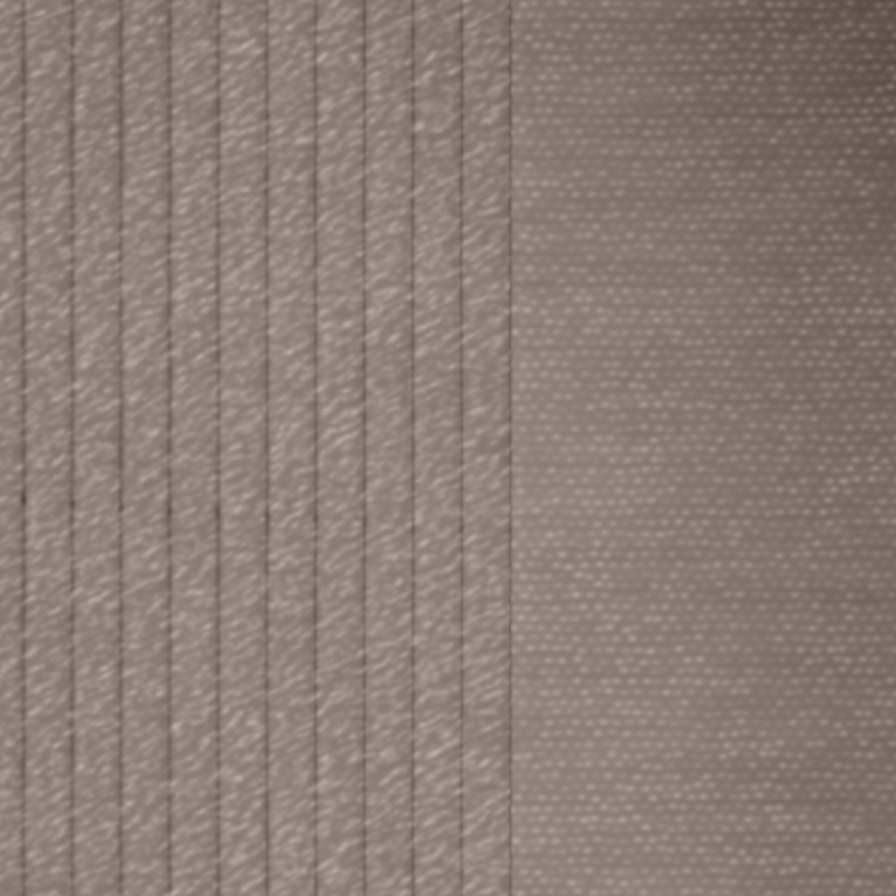
Reproduce this texture procedurally as a WebGL 2 fragment shader.

```glsl
#version 300 es
precision highp float;
// Taupe woven cloth: narrow vertical pleats on the left, a flat nubbly weave on the right.
uniform vec2 u_resolution;
out vec4 outColor;

const float SEAM_X = 0.5695;       // last pleat fold
const float PLEAT_WIDTH = 0.0543;
const vec3 CLOTH = vec3(0.566, 0.522, 0.484);
const vec3 WARM_SHADE = vec3(0.525, 0.470, 0.432);

float hash(vec2 p) {
    vec3 q = fract(vec3(p.xyx) * vec3(0.1031, 0.1030, 0.0973));
    q += dot(q, q.yzx + 33.33);
    return fract((q.x + q.y) * q.z);
}

float valueNoise(vec2 p) {
    vec2 cell = floor(p), f = fract(p);
    f = f * f * (3.0 - 2.0 * f);
    float low = mix(hash(cell), hash(cell + vec2(1, 0)), f.x);
    float high = mix(hash(cell + vec2(0, 1)), hash(cell + vec2(1, 1)), f.x);
    return mix(low, high, f.y);
}

float fbm(vec2 p) {
    float sum = 0.0, gain = 0.5;
    for (int i = 0; i < 3; i++) {
        sum += gain * valueNoise(p);
        p = p * 2.03 + 17.0;
        gain *= 0.5;
    }
    return sum / 0.875;
}

// Staggered soft thread nubs, tilted and jittered; the result averages about zero.
float threadNubs(vec2 p, vec2 pitch, vec2 radius, float tilt, float jitter) {
    float c = cos(tilt), s = sin(tilt), sum = 0.0;
    float row = floor(p.y / pitch.y);
    for (int j = -1; j <= 1; j++) {
        float r = row + float(j);
        float stagger = 0.5 * mod(r, 2.0);
        float column = floor(p.x / pitch.x - stagger);
        for (int i = -1; i <= 1; i++) {
            vec2 id = vec2(column + float(i), r);
            vec2 wobble = vec2(hash(id + 11.0), hash(id + 47.0)) - 0.5;
            vec2 center = (id + vec2(0.5 + stagger, 0.5) + jitter * wobble) * pitch;
            vec2 d = p - center;
            d = vec2(c * d.x + s * d.y, c * d.y - s * d.x) / radius;
            sum += (0.35 + 0.9 * hash(id + 83.0)) * exp(-dot(d, d));
        }
    }
    return sum - 0.8 * 3.1416 * radius.x * radius.y / (pitch.x * pitch.y);
}

// Broad light: bright left and centre, dim right side and top right corner.
float broadLight(vec2 uv) {
    float light = 0.012 * smoothstep(0.0, 0.3, uv.x);
    light -= 0.055 * smoothstep(0.68, 1.05, uv.x);
    light -= 0.035 * smoothstep(0.4, 1.0, uv.y) * smoothstep(0.3, 0.75, uv.x);
    light -= 0.065 * exp(-4.0 * distance(uv, vec2(1.0, 1.0)));
    light -= 0.020 * smoothstep(0.7, 1.0, uv.y);
    return light;
}

// Fold profile: a thin crease, shadow before it and a faint lit lip after it.
float foldShade(float x, float softness) {
    float nearest = min(floor((x - SEAM_X) / PLEAT_WIDTH + 0.5), 0.0);
    float d = x - SEAM_X - nearest * PLEAT_WIDTH;
    float crease = exp(-pow(d / mix(0.0022, 0.0034, softness), 2.0));
    float shadow = exp(-pow((d + 0.004) / 0.0065, 2.0));
    float lip = exp(-pow((d - 0.011) / 0.007, 2.0));
    return 0.016 * lip - 0.077 * crease - 0.028 * shadow;
}

// Small dark stitch nicks along a slightly falling line across the folds.
float stitchNicks(vec2 uv) {
    float nearest = min(floor((uv.x - SEAM_X) / PLEAT_WIDTH + 0.5), 0.0);
    float dx = uv.x - SEAM_X - nearest * PLEAT_WIDTH;
    float dy = uv.y - mix(0.444, 0.406, uv.x / SEAM_X);
    return exp(-pow(dx / 0.0035, 2.0) - pow(dy / 0.006, 2.0));
}

float pleatWeave(vec2 uv) {
    vec2 drift = 0.006 * vec2(fbm(uv * 34.0), fbm(uv * 34.0 + 60.0));
    float slanted = threadNubs(uv + drift, vec2(0.0175, 0.0125), vec2(0.0088, 0.0037), 0.5, 0.65);
    float grains = threadNubs(uv + drift + 3.0, vec2(0.0120, 0.0110), vec2(0.0045, 0.0036), 0.4, 0.8);
    return 0.092 * slanted + 0.058 * grains;
}

float flatWeave(vec2 uv) {
    vec2 drift = 0.004 * vec2(fbm(uv * 18.0), fbm(uv * 18.0 + 60.0));
    float nubs = threadNubs(uv + drift, vec2(0.0152, 0.0118), vec2(0.0055, 0.0040), 0.1, 0.3);
    float streaks = valueNoise(uv * vec2(7.0, 85.0)) - 0.5;
    return 0.10 * nubs * (0.7 + 0.6 * fbm(uv * 11.0)) + 0.028 * streaks;
}

void main() {
    vec2 uv = gl_FragCoord.xy / u_resolution;
    float flatSide = smoothstep(SEAM_X - 0.001, SEAM_X + 0.002, uv.x);

    // Folds wander a little and grow softer toward the left.
    float foldX = uv.x + 0.0012 * (valueNoise(vec2(uv.x * 6.0, uv.y * 14.0)) - 0.5) * (1.0 - flatSide);
    float softness = 1.0 - smoothstep(0.1, SEAM_X, uv.x);

    float weave = mix(pleatWeave(uv), flatWeave(uv), flatSide);
    float mottling = 0.030 * (fbm(uv * vec2(9.0, 16.0)) - 0.5);
    float fibres = 0.018 * (fbm(uv * vec2(190.0, 240.0)) - 0.5);

    vec3 color = mix(CLOTH, WARM_SHADE, 0.7 * smoothstep(0.52, 0.9, uv.x));
    color += broadLight(uv) + weave + mottling + fibres;
    color += foldShade(foldX, softness);
    color -= vec3(0.10, 0.10, 0.07) * stitchNicks(uv) * (0.4 + 0.6 * softness);
    outColor = vec4(color, 1.0);
}
```
